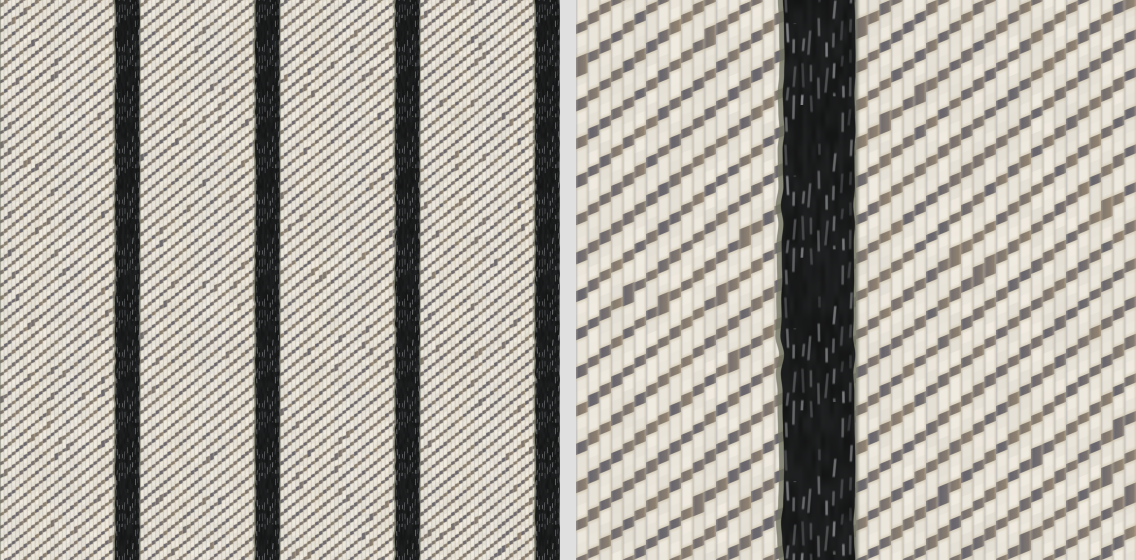
Left: the whole. Right: its middle third, enlarged.
A Shadertoy shader for this texture:

```glsl
const float STRIPES = 4.0;            // stripe repeats across
const float STRIPE_START = 0.825;     // stripe limits inside one repeat
const float STRIPE_END = 0.996;
const float SELVEDGE = 0.012;         // thin olive line beside the stripe
const float THREADS = 144.0;          // vertical threads across
const float DIAGONALS = 44.0;         // twill lines down
const float TWILL_STEP = 0.25;        // rise from one thread to the next
const float DASH_HALF = 0.135;        // half height of a weft dash
const float WEAR_REPEATS = 11.0;      // streak repeats down
const vec2 STREAK_GRID = vec2(9.0, 5.0);
const int SAMPLES = 3;                // supersampling per axis

const vec3 CREAM = vec3(0.925, 0.905, 0.865);
const vec3 TAN = vec3(0.80, 0.76, 0.66);
const vec3 SILVER = vec3(0.66, 0.66, 0.67);
const vec3 SLATE = vec3(0.41, 0.40, 0.43);
const vec3 BROWN = vec3(0.58, 0.52, 0.44);
const vec3 OLIVE = vec3(0.44, 0.45, 0.38);
const vec3 INK = vec3(0.095, 0.098, 0.10);
const vec3 STREAK = vec3(0.52, 0.53, 0.54);

float hash(vec2 p) {
    return fract(sin(dot(p, vec2(127.1, 311.7))) * 43758.5453);
}

float noise(vec2 p) {
    vec2 i = floor(p), f = fract(p);
    f = f * f * (3.0 - 2.0 * f);
    return mix(mix(hash(i), hash(i + vec2(1, 0)), f.x),
               mix(hash(i + vec2(0, 1)), hash(i + vec2(1, 1)), f.x), f.y);
}

// Cream threads crossed by stepped diagonal dashes
vec3 twill(vec2 uv, float pixel) {
    float thread = floor(uv.x * THREADS);
    float x = fract(uv.x * THREADS);
    float phase = uv.y * DIAGONALS - TWILL_STEP * (thread + mix(0.5, x, 0.5));
    vec2 id = vec2(thread, floor(phase));
    float variation = hash(id);

    vec3 color = CREAM * (0.97 + 0.05 * hash(id + 7.3));
    float gap = smoothstep(0.26, 0.5, abs(x - 0.5));
    color = mix(color, x < 0.5 ? SILVER : TAN, 0.55 * gap);

    float soft = 0.5 * pixel * DIAGONALS;
    float reach = abs(fract(phase) - 0.5);
    float halfHeight = DASH_HALF * (0.85 + 0.35 * variation);
    halfHeight += 0.10 * step(0.96, variation);
    color = mix(color, TAN, 0.5 * (1.0 - smoothstep(halfHeight, halfHeight + 0.12, reach)));
    float dash = 1.0 - smoothstep(halfHeight - soft, halfHeight + soft, reach);
    vec3 weft = mix(SLATE, BROWN, clamp(0.6 * x + 0.8 * hash(id + 3.1) - 0.3, 0.0, 1.0));
    return mix(color, weft, dash * (1.0 - 0.3 * gap));
}

// Dark stripe with short slanted fibres, denser once in each repeat
vec3 darkStripe(float across, float y, float stripe) {
    float wear = y * WEAR_REPEATS;
    vec2 g = vec2(across, wear) * STREAK_GRID;
    float column = floor(g.x);
    g.y += hash(vec2(column, 4.7));
    float row = floor(g.y);
    vec2 f = fract(g);
    vec2 id = vec2(column, mod(row, STREAK_GRID.y));

    float lean = (hash(id + 2.9) - 0.3) * 0.6;
    float center = 0.5 + 0.3 * (hash(id + 9.2) - 0.5) + lean * (f.y - 0.5);
    float line = 1.0 - smoothstep(0.08, 0.24, abs(f.x - center));
    float halfLength = mix(0.22, 0.46, hash(id + 5.8));
    line *= 1.0 - smoothstep(halfLength - 0.1, halfLength, abs(f.y - 0.5));
    float density = 0.52 + 0.22 * cos(6.28318 * (fract(wear) - 0.86));
    float present = step(hash(id + 1.3), density);
    float strength = mix(0.25, 1.0, hash(id + 6.4));
    strength *= 0.75 + 0.25 * hash(vec2(row, column + 17.0 * stripe));

    vec3 base = INK * (0.8 + 0.5 * noise(vec2(across * 16.0, wear * 9.0)));
    return mix(base, STREAK, line * present * strength);
}

vec3 fabric(vec2 uv, float pixel) {
    float s = uv.x * STRIPES;
    float x = fract(s);
    float soft = 0.5 * pixel * STRIPES;
    float wobble = 0.010 * (noise(vec2(floor(s) * 5.0, uv.y * 90.0)) - 0.5);
    float start = STRIPE_START + wobble;
    float end = STRIPE_END + 0.6 * wobble;
    vec3 color = twill(uv, pixel);

    // Selvedge on the left, narrow shade past the right edge
    float border = smoothstep(start - SELVEDGE - soft, start - SELVEDGE + soft, x);
    float shade = 1.0 - smoothstep(0.0, 0.012, x);
    color = mix(color, OLIVE, max(0.8 * border, 0.6 * shade));

    float across = (x - STRIPE_START) / (STRIPE_END - STRIPE_START);
    float inside = smoothstep(start - soft, start + soft, x)
                 * (1.0 - smoothstep(end - soft, end + soft, x));
    return mix(color, darkStripe(across, uv.y, floor(s)), inside);
}

void mainImage(out vec4 fragColor, in vec2 fragCoord) {
    float pixel = 1.0 / iResolution.y;
    vec3 sum = vec3(0.0);
    for (int j = 0; j < SAMPLES; j++)
        for (int i = 0; i < SAMPLES; i++) {
            vec2 offset = (vec2(i, j) + 0.5) / float(SAMPLES) - 0.5;
            sum += fabric((fragCoord + offset) / iResolution.xy, pixel);
        }
    fragColor = vec4(sum / float(SAMPLES * SAMPLES), 1.0);
}
```
